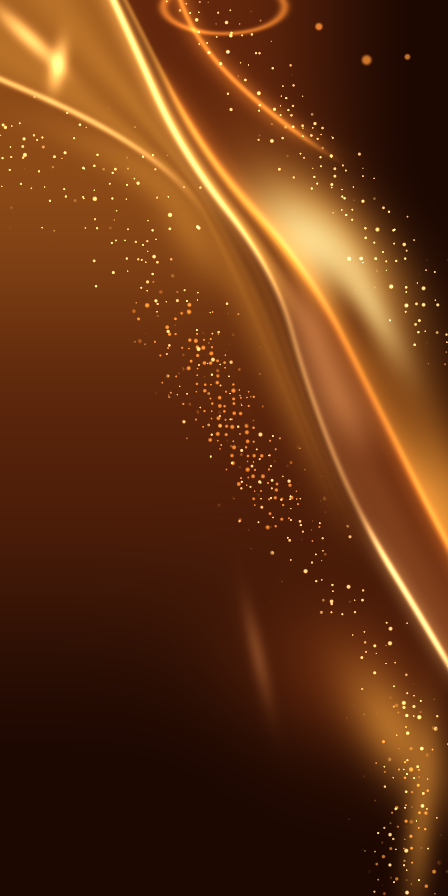
Reproduce this background procedurally as a WebGL 1 fragment shader.

```glsl
precision highp float;
uniform vec2 u_resolution;

const vec3 DARK = vec3(0.11, 0.03, 0.005);
const vec3 BROWN = vec3(0.33, 0.13, 0.04);
const vec3 AMBER = vec3(0.55, 0.29, 0.09);
const vec3 GOLD = vec3(0.80, 0.51, 0.19);
const vec3 TAN = vec3(0.72, 0.43, 0.23);
const vec3 CREAM = vec3(1.0, 0.87, 0.57);

// Spline knots: x positions at evenly spaced heights
const float KNOT_START = -0.2;
const float KNOT_STEP = 0.27;
const vec4 LEFT_TOP = vec4(-0.90, -0.25, 0.38, 0.515);
const vec4 LEFT_LOW = vec4(0.635, 0.75, 0.86, 0.95);
const vec4 MAIN_TOP = vec4(0.16, 0.285, 0.405, 0.615);
const vec4 MAIN_LOW = vec4(0.69, 0.80, 0.965, 1.12);
const vec4 RIGHT_TOP = vec4(0.18, 0.32, 0.455, 0.69);
const vec4 RIGHT_LOW = vec4(0.83, 0.96, 1.11, 1.25);
const vec4 THREAD_TOP = vec4(0.38, 0.40, 0.70, 1.20);
const vec4 THREAD_LOW = vec4(1.5);
const vec4 DUST_TOP = vec4(-0.30, -0.10, 0.08, 0.36);
const vec4 DUST_LOW = vec4(0.47, 0.63, 0.83, 0.98);
const vec4 SPRAY_TOP = vec4(0.38, 0.48, 0.70, 0.92);
const vec4 SPRAY_LOW = vec4(1.02, 1.10, 1.20, 1.30);
const float FINE_CELL = 0.016;
const float COARSE_CELL = 0.033;
const float BOKEH_CELL = 0.095;

vec2 hash22(vec2 p) {
  vec3 q = fract(p.xyx * vec3(0.1031, 0.1030, 0.0973));
  q += dot(q, q.yzx + 33.33);
  return fract((q.xx + q.yz) * q.zy);
}

vec4 splineWeight(vec4 d) {
  vec4 outer = max(1.5 - abs(d), 0.0);
  vec4 inner = max(0.5 - abs(d), 0.0);
  return 0.5 * outer * outer - 1.5 * inner * inner;
}

float curveX(float y, vec4 top, vec4 low) {
  float t = clamp((y - KNOT_START) / KNOT_STEP, 0.5, 6.5);
  vec4 d = t - vec4(0.0, 1.0, 2.0, 3.0);
  return dot(splineWeight(d), top) + dot(splineWeight(d - 4.0), low);
}

// Approximate signed distance, positive to the right of the curve
float side(vec2 p, vec4 top, vec4 low) {
  float x = curveX(p.y, top, low);
  float slope = (curveX(p.y + 0.01, top, low) - x) / 0.01;
  return (p.x - x) / sqrt(1.0 + slope * slope);
}

float bump(float d, float width) { return exp(-d * d / (width * width)); }

float span(float y, float a, float b, float soft) {
  return smoothstep(a - soft, a + soft, y) * (1.0 - smoothstep(b - soft, b + soft, y));
}

float glow(vec2 p, vec2 centre, vec2 radius, float angle) {
  vec2 q = p - centre;
  float c = cos(angle), s = sin(angle);
  q = vec2(c * q.x + s * q.y, c * q.y - s * q.x) / radius;
  return exp(-dot(q, q));
}

float sparkle(vec2 p, float cell, float density, vec2 size) {
  vec2 id = floor(p / cell);
  vec2 rnd = hash22(id + 37.0);
  float r = mix(size.x, size.y, rnd.x * rnd.x);
  float d = length(fract(p / cell) - mix(vec2(0.3), vec2(0.7), hash22(id)));
  return smoothstep(rnd.y, rnd.y + 0.12, density) * (1.0 - smoothstep(r * 0.4, r * 1.2, d));
}

void main() {
  vec2 uv = gl_FragCoord.xy / u_resolution;
  vec2 p = vec2(uv.x, 2.0 - 2.0 * uv.y);
  float y = p.y;
  float left = side(p, LEFT_TOP, LEFT_LOW);
  float main_ = side(p, MAIN_TOP, MAIN_LOW);
  float right = side(p, RIGHT_TOP, RIGHT_LOW);

  // Backdrop and low glows
  vec3 col = mix(AMBER, BROWN, smoothstep(0.35, 1.05, y));
  col = mix(col, DARK, smoothstep(0.95, 1.75, y));
  col = mix(col, BROWN * 1.3, 0.75 * glow(p, vec2(0.78, 1.50), vec2(0.27, 0.19), 0.3));
  col = mix(col, GOLD, 0.8 * glow(p, vec2(0.88, 1.63), vec2(0.17, 0.075), 1.0));
  col = mix(col, GOLD, 0.6 * glow(p, vec2(0.94, 1.82), vec2(0.20, 0.035), 1.65));
  col = mix(col, TAN, 0.45 * glow(p, vec2(0.575, 1.46), vec2(0.11, 0.018), 1.35));

  // Left veil
  col = mix(col, GOLD, 0.6 * bump(left + 0.035, 0.05) * span(y, 0.3, 0.6, 0.1));
  float u = clamp(left / max(left - main_, 0.001), 0.0, 1.0);
  float pleat = 0.5 + 0.5 * cos(u * 15.0 + y * 3.0);
  vec3 veil = mix(GOLD, BROWN * 0.85, smoothstep(0.1, 0.8, u) * smoothstep(0.2, 0.65, y));
  veil = mix(veil, AMBER, 0.3 + 0.3 * pleat);
  float soft = mix(0.005, 0.07, smoothstep(0.3, 0.8, y));
  col = mix(col, veil, smoothstep(-soft, soft, left) * (1.0 - smoothstep(0.85, 1.3, y)));
  col += CREAM * 0.55 * bump(left, 0.007) * (1.0 - smoothstep(0.25, 0.5, y));

  // Central ribbon
  float v = clamp(main_ / max(main_ - right, 0.001), 0.0, 1.0);
  vec3 ribbon = mix(GOLD, BROWN, 0.75 * bump(v - 0.55, 0.28));
  ribbon = mix(ribbon, mix(BROWN, TAN, bump(v - 0.45, 0.4)), smoothstep(0.55, 0.75, y));
  ribbon = mix(ribbon, BROWN * 1.15, smoothstep(0.88, 1.05, y) * (0.5 + 0.4 * v));
  col = mix(col, ribbon, smoothstep(-0.004, 0.004, main_));

  // Right shade and its golden fold
  vec3 shade = mix(BROWN * 1.15, DARK, smoothstep(0.5, 0.95, p.x));
  shade = mix(shade, AMBER, 0.8 * bump(right - 0.05, 0.11) * span(y, 0.45, 1.2, 0.12));
  shade = mix(shade, GOLD, glow(p, vec2(0.73, 0.56), vec2(0.24, 0.11), 0.9));
  shade = mix(shade, CREAM, 0.95 * glow(p, vec2(0.70, 0.54), vec2(0.14, 0.065), 0.75));
  shade = mix(shade, CREAM, 0.65 * glow(p, vec2(0.82, 0.67), vec2(0.15, 0.035), 1.05));
  shade = mix(shade, BROWN, 0.6 * glow(p, vec2(0.79, 0.72), vec2(0.10, 0.03), 1.05));
  shade = mix(shade, GOLD * 1.1, 0.85 * glow(p, vec2(1.0, 1.15), vec2(0.2, 0.08), 1.1));
  col = mix(col, shade, smoothstep(-0.006, 0.006, right));

  // Bright edges
  float mainLight = 0.3 + 0.4 * (1.0 - smoothstep(0.4, 0.7, y)) + 0.6 * span(y, 1.2, 1.5, 0.08);
  col += CREAM * mainLight * (bump(main_, 0.007) + 0.25 * bump(main_, 0.025));
  col += GOLD * (0.45 * bump(right, 0.009) + 0.25 * bump(right, 0.03)) * smoothstep(0.1, 0.3, y);

  // Upper curls and threads
  float thread = side(p, THREAD_TOP, THREAD_LOW);
  col += GOLD * (0.6 * bump(thread, 0.006) + 0.3 * bump(thread, 0.025)) * (1.0 - smoothstep(0.27, 0.38, y));
  float loop_ = (length((p - vec2(0.50, 0.015)) / vec2(0.135, 0.06)) - 1.0) * 0.06;
  col += GOLD * 0.6 * bump(loop_, 0.005);
  col += CREAM * 0.6 * glow(p, vec2(0.065, 0.085), vec2(0.09, 0.018), 0.75);
  col += CREAM * 0.65 * glow(p, vec2(0.13, 0.145), vec2(0.05, 0.018), 1.75);

  // Scattered dust and soft lights
  float dust = side(p, DUST_TOP, DUST_LOW);
  float spray = side(p, SPRAY_TOP, SPRAY_LOW);
  float fine = bump(dust, 0.065) * (span(y, 0.68, 1.18, 0.1) + 0.5 * smoothstep(1.5, 1.7, y));
  float spread = mix(0.17, 0.08, smoothstep(0.4, 0.8, y));
  float coarse = 0.5 * bump(dust, spread) * smoothstep(0.15, 0.35, y);
  coarse = max(coarse, 0.65 * bump(spray, 0.07) * (1.0 - smoothstep(0.65, 0.9, y)));
  col += GOLD * 0.8 * sparkle(p, FINE_CELL, 0.75 * fine, vec2(0.15, 0.36));
  col += CREAM * 0.9 * sparkle(p, COARSE_CELL, coarse, vec2(0.08, 0.17));
  col += CREAM * 0.8 * sparkle(p + 0.4, COARSE_CELL * 0.7, 0.7 * coarse, vec2(0.09, 0.18));
  float corner = glow(p, vec2(0.88, 0.10), vec2(0.17, 0.13), 0.0);
  col += GOLD * 0.8 * sparkle(p, BOKEH_CELL, 0.7 * corner, vec2(0.08, 0.15));
  gl_FragColor = vec4(clamp(col, 0.0, 1.0), 1.0);
}
```
